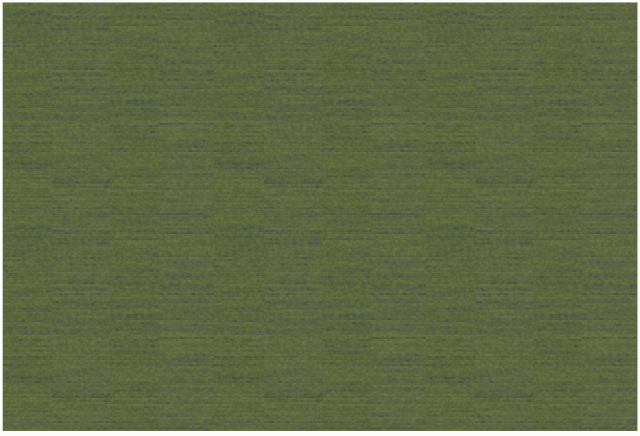
A Shadertoy shader for this texture:

```glsl
float hash(vec2 p) {
    p = fract(p * vec2(0.1031, 0.1137));
    p += dot(p, p.yx + 33.33);
    return fract((p.x + p.y) * p.x * 97.3);
}

// Layered sines give each yarn its own run of long and short streaks
float streaks(float x, vec2 seed) {
    float phase = 40.0 * hash(seed + 7.0);
    return 0.3 * sin(x * 23.0 + phase)
         + 0.35 * sin(x * 71.0 + phase * 2.3)
         + 0.35 * sin(x * 173.0 + phase * 3.7);
}

vec3 yarnColor(float x, float yarn, float column) {
    yarn = mod(yarn, 102.0);
    vec2 seed = vec2(yarn + 3.0, column * 17.0 + 5.0);

    // Every third yarn is paler, and some yarns run on through all columns
    float kind = mix(hash(seed), hash(vec2(yarn + 41.0, 9.0)), 0.3);
    kind += 0.38 * streaks(x, seed) + 0.09 * cos(yarn * 2.0944);

    vec3 olive = vec3(0.361, 0.402, 0.249);
    vec3 lime = vec3(0.389, 0.431, 0.255);
    vec3 slate = vec3(0.346, 0.383, 0.276);
    vec3 shade = vec3(0.313, 0.350, 0.247);

    vec3 color = mix(olive, lime, smoothstep(0.45, 0.95, kind));
    color = mix(color, slate, smoothstep(0.42, 0.15, kind));
    return mix(color, shade, smoothstep(0.12, -0.12, kind));
}

void mainImage(out vec4 fragColor, in vec2 fragCoord) {
    vec2 uv = fragCoord / iResolution.xy;
    vec2 low = vec2(0.0042, 0.0116);
    vec2 high = vec2(0.9960, 0.9943);

    // Three blocks across and two down
    vec2 blocks = (uv - low) / (high - low) * vec2(3.0, 2.0);
    vec2 cell = fract(blocks);
    vec2 pixel = vec2(3.0, 2.0) / ((high - low) * iResolution.xy);

    // Four uneven columns inside each block
    float column = step(0.233, cell.x) + step(0.508, cell.x) + step(0.74, cell.x);

    // Neighbouring yarns blend over about one pixel
    float thread = cell.y * 102.0;
    float yarn = floor(thread);
    float across = fract(thread);
    float soft = clamp(pixel.y * 102.0, 0.05, 0.9);
    vec3 color = mix(yarnColor(cell.x, yarn, column),
                     yarnColor(cell.x, yarn + 1.0, column),
                     smoothstep(1.0 - soft, 1.0, across));

    // Shallow grooves between yarns
    color *= 1.0 - 0.018 * cos(6.2832 * across);

    // Irregular stitches along each yarn
    vec2 stitch = vec2(cell.x * 120.0 + 0.5 * mod(yarn, 2.0), yarn);
    float left = hash(floor(stitch) + 11.0);
    float right = hash(floor(stitch) + vec2(12.0, 11.0));
    color *= 1.0 + 0.11 * (mix(left, right, smoothstep(0.0, 1.0, fract(stitch.x))) - 0.5);

    // Alternate columns lean green or grey, with broad bands in each tile
    color += mix(vec3(-0.003, -0.001, -0.005), vec3(0.003, 0.001, 0.005), mod(column, 2.0));
    color += 0.002 * sin(cell.y * 18.85 + column * 1.9)
           + 0.002 * sin(cell.y * 43.98 + column * 4.1);

    // Faint seams along the three tile rows
    float seam = abs(fract(cell.y * 3.0 + 0.5) - 0.5) / 3.0;
    color *= 1.0 - 0.03 * smoothstep(0.003 + pixel.y, 0.0, seam);

    // Pale margin around the cloth
    vec2 inside = min(uv - low, high - uv) * iResolution.xy;
    float cloth = clamp(min(inside.x, inside.y) + 0.5, 0.0, 1.0);
    fragColor = vec4(mix(vec3(0.99, 0.99, 0.98), color, cloth), 1.0);
}
```
